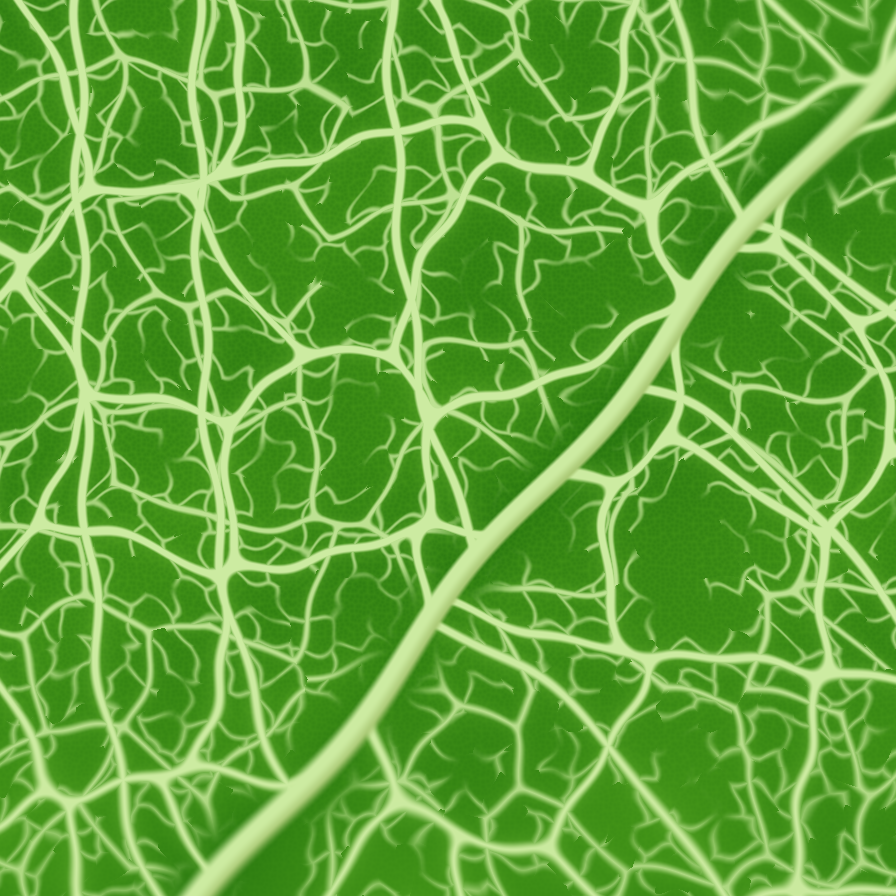
A Shadertoy shader for this texture:

```glsl
// Macro view of a green leaf: diagonal midrib, side veins and a branching vein network.

const vec3 DARK_GREEN = vec3(0.16, 0.47, 0.06);
const vec3 LEAF_GREEN = vec3(0.26, 0.58, 0.09);
const vec3 GLOW_GREEN = vec3(0.44, 0.72, 0.22);
const vec3 PALE_VEIN = vec3(0.80, 0.92, 0.63);
const vec3 RIB_SHADE = vec3(0.66, 0.78, 0.45);

const vec2 RIB_START = vec2(0.234, 0.0);
const vec2 RIB_DIR = vec2(0.632, 0.775);

vec2 hash2(vec2 p) {
    vec2 q = vec2(dot(p, vec2(127.1, 311.7)), dot(p, vec2(269.5, 183.3)));
    return fract(sin(q) * 43758.545);
}

vec2 cellPoint(vec2 cell) {
    return 0.1 + 0.8 * hash2(cell);
}

float softMin(float a, float b, float k) {
    float h = max(k - abs(a - b), 0.0) / k;
    return min(a, b) - 0.25 * h * h * k;
}

// Bends straight cell borders with layered sines
vec2 bend(vec2 p) {
    return p + 0.012 * sin(p.yx * 19.0 + vec2(0.4, 2.1))
             + 0.004 * sin(p.yx * 57.0 + p * 23.0);
}

// Distance to cell borders; a share of them is left out to give free vein ends
float veinNetwork(vec2 p, float scale, float kept) {
    p *= scale;
    vec2 base = floor(p), f = p - base;
    vec2 nearCell = vec2(0.0), nearVec = vec2(8.0);
    for (int y = -1; y <= 1; y++)
    for (int x = -1; x <= 1; x++) {
        vec2 c = vec2(x, y);
        vec2 r = c + cellPoint(base + c) - f;
        if (dot(r, r) < dot(nearVec, nearVec)) { nearVec = r; nearCell = c; }
    }
    float d = 1.0;
    for (int y = -2; y <= 2; y++)
    for (int x = -2; x <= 2; x++) {
        if (x == 0 && y == 0) continue;
        vec2 c = nearCell + vec2(x, y);
        vec2 r = c + cellPoint(base + c) - f;
        float pick = hash2(2.0 * base + c + nearCell + 0.5).x;
        if (pick < kept)
            d = softMin(d, dot(0.5 * (r + nearVec), normalize(r - nearVec)), 0.06);
    }
    return max(d, 0.0) / scale;
}

// Distance to the nearest cell point, used as fine tissue grain
float cellGrain(vec2 p) {
    vec2 base = floor(p), f = p - base;
    float d = 2.0;
    for (int y = -1; y <= 1; y++)
    for (int x = -1; x <= 1; x++) {
        vec2 c = vec2(x, y);
        d = min(d, length(c + cellPoint(base + c) - f));
    }
    return d;
}

// Signed distance to the midrib, positive on its upper left side
float midrib(vec2 p) {
    vec2 q = p - RIB_START;
    float along = dot(q, RIB_DIR);
    return dot(q, vec2(-RIB_DIR.y, RIB_DIR.x)) - 0.01 * sin(13.4 * along + 1.55);
}

// Side veins rise on the left of the midrib and droop on its right
float sideVeins(vec2 p, float side) {
    float nearest = 1.0;
    for (int i = -1; i <= 2; i++) {
        float n = float(i);
        float rootY = side > 0.0 ? 0.115 + 0.21 * n + 0.05 * n * n
                                 : 0.305 + 0.32 * n - 0.05 * n * n;
        vec2 q = p - vec2(RIB_START.x + rootY * RIB_DIR.x / RIB_DIR.y, rootY);
        float run = side > 0.0 ? q.y : q.x;
        if (run < -0.03) continue;
        float fall = exp(-run / 0.2);
        float offset = side > 0.0 ? q.x + 0.11 * (1.0 - fall) : q.y + 0.3 * run + 2.0 * run * run;
        float slope = side > 0.0 ? 0.55 * fall : 0.3 + 4.0 * run;
        offset += 0.006 * sin(run * 34.0 + n * 2.0);
        nearest = min(nearest, abs(offset) / sqrt(1.0 + slope * slope));
    }
    return nearest;
}

float stroke(float d, float halfWidth, float blur) {
    return 1.0 - smoothstep(halfWidth - blur, halfWidth + blur, d);
}

void mainImage(out vec4 fragColor, in vec2 fragCoord) {
    vec2 p = fragCoord / iResolution.y;
    float rib = midrib(p), ribDist = abs(rib);
    float side = rib > 0.0 ? 1.0 : -1.0;

    // Focus softens toward the bottom and the upper right corner
    float defocus = smoothstep(0.42, 0.0, p.y) + smoothstep(0.4, 0.0, length(p - vec2(1.0)));
    float blur = max(0.0021 + 0.0038 * min(defocus, 1.0), 0.75 / iResolution.y);

    // Vein orders, from thick to thin
    vec2 q = bend(p) + vec2(3.7, 8.2) * (side + 1.0);
    float sideDist = sideVeins(p, side);
    float coarse = min(sideDist, veinNetwork(q, 4.3, 1.0));
    float medium = veinNetwork(q + 5.3, 8.5, 0.72);
    float fine = veinNetwork(q + 0.004 * sin(q.yx * 130.0), 25.0, 0.66);
    float clearing = smoothstep(0.015, 0.07, ribDist);
    float sprout = 1.0 - smoothstep(0.016, 0.05, min(coarse, medium));
    float veins = stroke(coarse, 0.0049, blur);
    veins = max(veins, 0.88 * clearing * stroke(medium, 0.0031, blur));
    veins = max(veins, 0.72 * clearing * sprout * stroke(fine, 0.0022, blur));

    // Leaf tissue with broad mottling, grain and shade beside the midrib
    float mottle = 0.5 + 0.25 * sin(p.x * 17.0 + 2.0 * sin(p.y * 11.0)) + 0.25 * sin(p.y * 23.0 - p.x * 9.0);
    float grain = cellGrain(p * 190.0) - 0.45;
    float light = 0.62 + 0.35 * (mottle - 0.5) + 0.25 * (0.5 - p.y) + 0.5 * grain * (1.0 - 0.7 * min(defocus, 1.0));
    light -= 0.55 * exp(-ribDist / 0.045);
    vec3 color = mix(DARK_GREEN, LEAF_GREEN, clamp(light, 0.0, 1.15));
    float glow = max(exp(-coarse / 0.009), 0.7 * clearing * exp(-medium / 0.007));
    glow = max(glow, 0.4 * clearing * sprout * exp(-fine / 0.005));
    color = mix(color, GLOW_GREEN, 0.6 * glow);

    // Pale veins, then the rounded midrib on top
    color = mix(color, PALE_VEIN, veins);
    float ribWidth = 0.0125 + 0.003 * defocus;
    vec3 ribColor = mix(PALE_VEIN, RIB_SHADE, smoothstep(-0.2, 1.0, -rib / ribWidth));
    color = mix(color, ribColor, stroke(ribDist, ribWidth, blur * 1.3));
    fragColor = vec4(color, 1.0);
}
```
